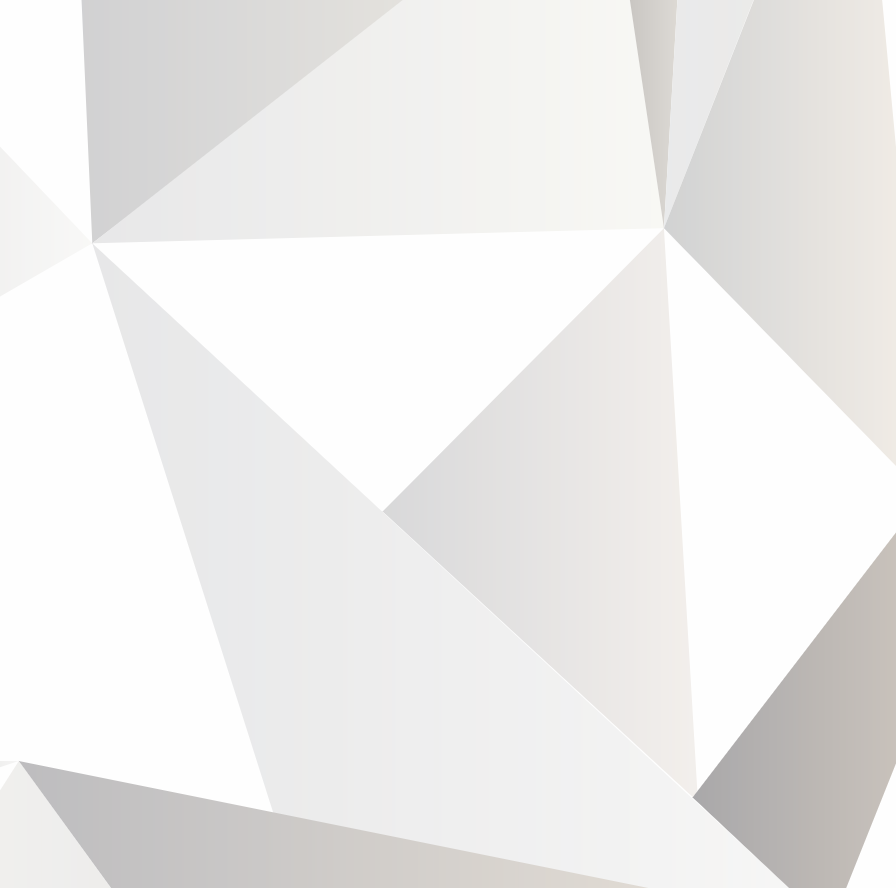
Write a Shadertoy shader that draws this background.

```glsl
// Pale low-poly backdrop: large triangular facets fan out from a few shared hubs.
// Each facet is an antialiased triangle with a left-to-right gradient in faint bands;
// some corners lie outside the canvas so that its border trims the facet.

#define PAPER      vec3(0.998)
#define HUB_LEFT   vec2(0.103, 0.726)
#define HUB_RIGHT  vec2(0.741, 0.743)
#define HUB_LOW    vec2(0.021, 0.143)
#define NOTCH      vec2(0.427, 0.424)
#define ELBOW      vec2(0.773, 0.102)
#define BAND_COUNT 64.0
#define BAND_TINT  0.005
#define EDGE_SOFT  1.0

float hash(float n) {
    return fract(sin(n * 12.9898) * 43758.5453);
}

// Signed distance in screen units to the line a-b, positive on its left
float edgeDistance(vec2 p, vec2 a, vec2 b) {
    vec2 along = (b - a) * iResolution.xy;
    vec2 offset = (p - a) * iResolution.xy;
    return (along.x * offset.y - along.y * offset.x) / length(along);
}

// Smooth triangle coverage for either winding
float triangleCoverage(vec2 p, vec2 a, vec2 b, vec2 c) {
    float winding = sign(edgeDistance(c, a, b));
    float inside = min(edgeDistance(p, a, b) * winding,
                   min(edgeDistance(p, b, c) * winding,
                       edgeDistance(p, c, a) * winding));
    return clamp(0.5 + inside / EDGE_SOFT, 0.0, 1.0);
}

// Lay one shaded facet over the colour below it
void facet(inout vec3 color, vec2 p, vec2 a, vec2 b, vec2 c, vec3 leftTone, vec3 rightTone) {
    float x0 = min(a.x, min(b.x, c.x));
    float x1 = max(a.x, max(b.x, c.x));
    vec3 tone = mix(leftTone, rightTone, clamp((p.x - x0) / (x1 - x0), 0.0, 1.0));

    // Alternating warm and cool strips
    float tint = (hash(floor(p.x * BAND_COUNT)) - 0.5) * BAND_TINT;
    tone += tint * vec3(-0.6, 0.0, 1.0);
    color = mix(color, tone, triangleCoverage(p, a, b, c));
}

void mainImage(out vec4 fragColor, in vec2 fragCoord) {
    vec2 p = fragCoord / iResolution.xy;
    vec3 color = PAPER;

    // Left margin
    facet(color, p, HUB_LEFT, vec2(0.0, 0.835), vec2(0.0, 0.666),
          vec3(0.948), vec3(0.975, 0.973, 0.966));

    // Upper fan between the two hubs
    facet(color, p, HUB_LEFT, vec2(0.091, 1.0), vec2(0.460, 1.0),
          vec3(0.820, 0.820, 0.825), vec3(0.892, 0.886, 0.871));
    facet(color, p, HUB_LEFT, vec2(0.677, 1.180), HUB_RIGHT,
          vec3(0.908, 0.908, 0.912), vec3(0.973, 0.972, 0.957));

    // Slivers and broad wing above the right hub
    facet(color, p, HUB_RIGHT, vec2(0.703, 1.0), vec2(0.756, 1.0),
          vec3(0.790, 0.778, 0.762), vec3(0.865, 0.852, 0.832));
    facet(color, p, HUB_RIGHT, vec2(0.756, 1.0), vec2(0.841, 1.0),
          vec3(0.914, 0.918, 0.920), vec3(0.922, 0.920, 0.916));
    facet(color, p, HUB_RIGHT, vec2(0.957, 1.296), vec2(1.037, 0.437),
          vec3(0.820, 0.824, 0.825), vec3(0.955, 0.935, 0.910));

    // Central wedge and the long light blade
    facet(color, p, HUB_RIGHT, NOTCH, vec2(0.779, 0.097),
          vec3(0.848, 0.848, 0.853), vec3(0.952, 0.938, 0.925));
    facet(color, p, HUB_LEFT, vec2(0.365, -0.106), vec2(1.036, -0.145),
          vec3(0.905, 0.906, 0.910), vec3(0.977, 0.976, 0.972));

    // Dark shard at the lower right
    facet(color, p, ELBOW, vec2(1.215, 0.683), vec2(0.927, -0.044),
          vec3(0.662, 0.658, 0.665), vec3(0.900, 0.855, 0.800));

    // Lower left corner
    facet(color, p, HUB_LOW, vec2(-0.078, -0.013), vec2(0.133, -0.013),
          vec3(0.945, 0.944, 0.940), vec3(0.930, 0.927, 0.922));
    facet(color, p, HUB_LOW, vec2(0.0, 0.143), vec2(0.0, 0.136),
          vec3(0.940), vec3(0.960));
    facet(color, p, HUB_LOW, vec2(0.758, -0.007), vec2(0.129, -0.007),
          vec3(0.742, 0.740, 0.748), vec3(0.885, 0.862, 0.832));

    fragColor = vec4(color, 1.0);
}
```
